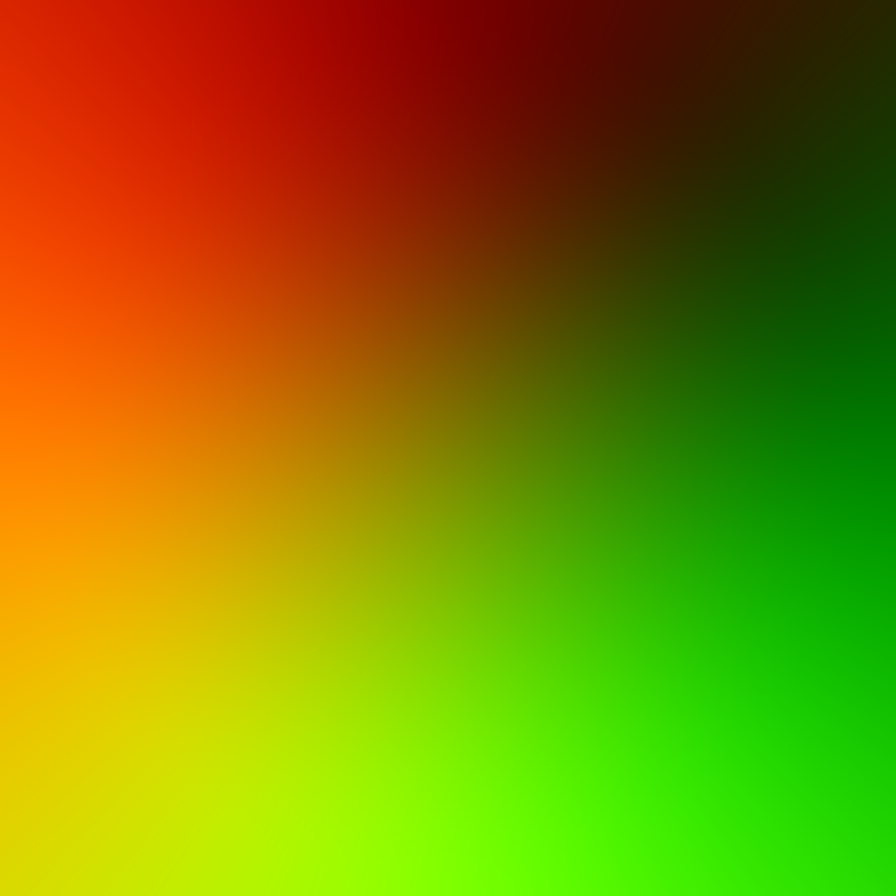
A WebGL 1 fragment shader for this background:

```glsl
precision highp float;
// Draws a smooth colour wheel of red, orange, lime and green around a dim olive centre.

uniform vec2 u_resolution;

const float HALF_PI = 1.5707963;

void main() {
    // Offset from the centre: -1 to 1 across the canvas
    vec2 offset = 2.0 * gl_FragCoord.xy / u_resolution - 1.0;
    float radius = length(offset);

    // Saturation eases up to full at the inscribed circle and stays there
    float strength = sin(HALF_PI * min(radius, 1.0));
    vec2 direction = offset / max(radius, 0.0001);

    // Red grows to the left, green grows downwards
    vec2 redGreen = 0.5 - 0.5 * strength * direction;
    gl_FragColor = vec4(redGreen, 0.0, 1.0);
}
```
